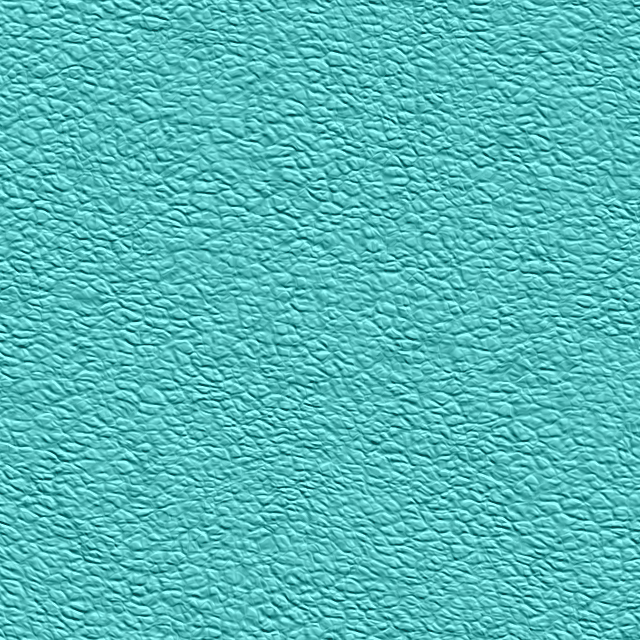
Give the GLSL for this texture, as a three.js fragment shader.

```glsl
// Turquoise embossed leather: small flattened grains split by creases, lit from above.
varying vec2 vUv;

const vec3 LEATHER_COLOR = vec3(0.345, 0.745, 0.745);
const vec2 LIGHT_DIRECTION = vec2(0.28, 0.96);
const float EMBOSS_REACH = 0.0015;
const float EMBOSS_CONTRAST = 0.36;
const float CREASE_SHADE = 0.06;
const float DARKEST = -0.46;
const float BRIGHTEST = 0.28;

const vec2 GRAIN_FREQ = vec2(32.0, 58.0);
const vec2 PEBBLE_FREQ = vec2(66.0, 104.0);
const vec2 WRINKLE_FREQ = vec2(13.0, 31.0);
const vec2 PORE_FREQ = vec2(130.0, 180.0);
const float GRAIN_TILT = 0.14;

const float GRAIN_DEPTH = 1.0;
const float PEBBLE_DEPTH = 0.5;
const float WRINKLE_DEPTH = 0.4;
const float PORE_DEPTH = 0.72;

vec2 hash2(vec2 p) {
  vec3 q = fract(p.xyx * vec3(0.1031, 0.1030, 0.0973));
  q += dot(q, q.yzx + 33.33);
  return fract((q.xx + q.yz) * q.zy);
}

float valueNoise(vec2 p) {
  vec2 cell = floor(p);
  vec2 f = fract(p);
  f = f * f * (3.0 - 2.0 * f);
  float bottom = mix(hash2(cell).x, hash2(cell + vec2(1.0, 0.0)).x, f.x);
  float top = mix(hash2(cell + vec2(0.0, 1.0)).x, hash2(cell + 1.0).x, f.x);
  return mix(bottom, top, f.y);
}

vec2 noiseVector(vec2 p) {
  return vec2(valueNoise(p), valueNoise(p + 57.3)) - 0.5;
}

// Zero on the border between two cells, rising towards their middles.
float cellBorder(vec2 p) {
  vec2 cell = floor(p);
  vec2 f = fract(p);
  float nearest = 8.0;
  float second = 8.0;
  for (int y = -1; y <= 1; y++) {
    for (int x = -1; x <= 1; x++) {
      vec2 offset = vec2(float(x), float(y));
      vec2 toSeed = offset + hash2(cell + offset) - f;
      float dist = dot(toSeed, toSeed);
      second = min(second, max(nearest, dist));
      nearest = min(nearest, dist);
    }
  }
  return sqrt(second) - sqrt(nearest);
}

// Bend and tilt the hide so that its grains run in loose, sloping rows.
vec2 warpHide(vec2 p) {
  vec2 q = p + vec2(3.0, 5.0);
  q.y += GRAIN_TILT * p.x;
  q += 0.032 * noiseVector(p * 4.0 + 11.0);
  q += 0.007 * noiseVector(p * vec2(26.0, 34.0) + 23.0);
  q += 0.0035 * noiseVector(p * 85.0 + 41.0);
  return q;
}

float leatherHeight(vec2 p) {
  vec2 q = warpHide(p);
  float grain = smoothstep(0.0, 0.45, cellBorder(q * GRAIN_FREQ));
  float pebble = smoothstep(0.0, 0.55, cellBorder(q * PEBBLE_FREQ + 17.0));
  float wrinkle = smoothstep(0.0, 0.09, abs(valueNoise(q * WRINKLE_FREQ) - 0.5));
  float pore = valueNoise(q * PORE_FREQ);

  // Creases fade in and out across the hide.
  float grainFade = mix(0.5, 1.35, valueNoise(p * 24.0 + 71.0));
  float pebbleFade = mix(0.5, 1.4, valueNoise(p * 33.0 + 93.0));
  return GRAIN_DEPTH * grainFade * (grain - 1.0)
       + PEBBLE_DEPTH * pebbleFade * (pebble - 1.0)
       + WRINKLE_DEPTH * (wrinkle - 1.0)
       + PORE_DEPTH * (pore - 0.5);
}

void main() {
  vec2 reach = LIGHT_DIRECTION * EMBOSS_REACH;
  float behind = leatherHeight(vUv - reach);
  float ahead = leatherHeight(vUv + reach);

  // Faces turned to the light brighten; deep creases keep some shadow.
  float shade = EMBOSS_CONTRAST * (behind - ahead);
  shade += CREASE_SHADE * (0.5 * (behind + ahead) + 0.6);
  shade = clamp(shade, DARKEST, BRIGHTEST);

  gl_FragColor = vec4(clamp(LEATHER_COLOR + shade, 0.02, 1.0), 1.0);
}
```
